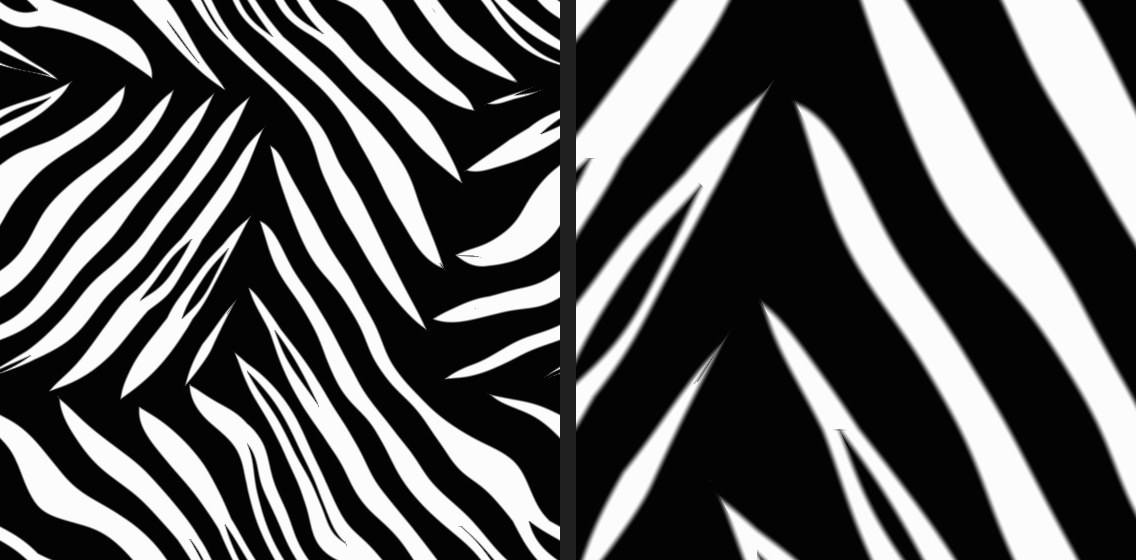
Left, the full canvas; right, a detail of the centre.
A Shadertoy shader for this pattern:

```glsl
// Seamless zebra hide: wavy black and white stripes meeting in pointed chevrons.
#define FLOW_COUNT vec2(8.0, 7.0)      // whole stripe counts per tile, x and y
#define FLOW_BEND 0.5                  // bending of the main stripes
#define PATCH_COUNT 9.5                // stripe density of the counter patch
#define PATCH_CENTRE vec2(0.13, 0.575)
#define PATCH_HALF vec2(0.33, 0.265)
#define STRIPE_WIDTH 0.225             // half width of white, in stripe periods
#define WIDTH_VARIATION 0.16
#define WAVINESS 0.75
#define TAPER 25.0                     // sharpness of the stripe tips
#define SOFTNESS 0.0025                // edge blur in canvas units

const float TAU = 6.2831853;
const vec3 BLACK = vec3(0.01);
const vec3 WHITE = vec3(0.99);

float hash(vec2 c) {
    return fract(sin(dot(c, vec2(127.1, 311.7))) * 43758.545);
}

// Value noise that wraps after "cells" cells per tile.
float noise(vec2 p, float cells, float seed) {
    vec2 g = p * cells, i = floor(g), f = fract(g);
    f = f * f * f * (f * (f * 6.0 - 15.0) + 10.0);
    vec2 a = mod(i, cells) + seed, b = mod(i + 1.0, cells) + seed;
    return mix(mix(hash(a), hash(vec2(b.x, a.y)), f.x),
               mix(hash(vec2(a.x, b.y)), hash(b), f.x), f.y);
}

float roundedBox(vec2 p, vec2 halfSize, float radius) {
    vec2 d = abs(p) - halfSize + radius;
    return length(max(d, 0.0)) + min(max(d.x, d.y), 0.0) - radius;
}

// Main flow, falling to the right, steepest in the middle of the tile.
float flowPhase(vec2 p) {
    return dot(p, FLOW_COUNT) + FLOW_BEND * sin(TAU * (p.x - 0.55));
}

// Counter flow, rising to the right and growing steeper.
float patchPhase(vec2 q) {
    return PATCH_COUNT * (q.y - 0.9 * q.x - q.x * q.x);
}

// Positive inside white stripes, in stripe periods.
float stripes(vec2 p) {
    // Patch border with a slanted, wobbling outline
    vec2 q = fract(p - PATCH_CENTRE + 0.5) - 0.5;
    vec2 slanted = vec2(q.x - 0.12 * q.y, q.y);
    float border = roundedBox(slanted, PATCH_HALF, 0.07)
                 + 0.06 * (noise(p, 5.0, 3.0) - 0.5);

    // Stripe phase with wavy distortion
    float phase = border < 0.0 ? patchPhase(q) : flowPhase(p);
    phase += WAVINESS * (noise(p, 4.0, 11.0) - 0.5)
           + 0.3 * WAVINESS * (noise(p, 9.0, 23.0) - 0.5);
    float offCrest = abs(fract(phase) - 0.5);

    // Width swells and shrinks, and tapers to a tip at the border
    float split = 0.45 * (noise(p, 6.0, 37.0) - 0.66);
    float gap = 0.014 * noise(p, 12.0, 41.0);
    float tip = min(1.0, 1.05 * (1.0 - exp(-TAPER * (abs(border) - gap))));
    float width = STRIPE_WIDTH + WIDTH_VARIATION * (noise(p, 7.0, 53.0) - 0.5);
    width = (width + 0.8 * max(split, 0.0)) * tip;

    // Dark slivers fork some of the stripes
    float body = width - offCrest;
    return split > 0.0 ? min(body, offCrest - split) : body;
}

void mainImage(out vec4 fragColor, in vec2 fragCoord) {
    vec2 p = fragCoord / iResolution.xy;

    // Turn the stripe value into an approximate distance
    vec2 e = vec2(0.001, 0.0);
    float value = stripes(p);
    vec2 slope = vec2(stripes(p + e.xy), stripes(p + e.yx)) - value;
    float dist = value / clamp(length(slope) / e.x, 6.0, 22.0);

    float soft = max(SOFTNESS, 0.7 / iResolution.y);
    fragColor = vec4(mix(BLACK, WHITE, smoothstep(-soft, soft, dist)), 1.0);
}
```
